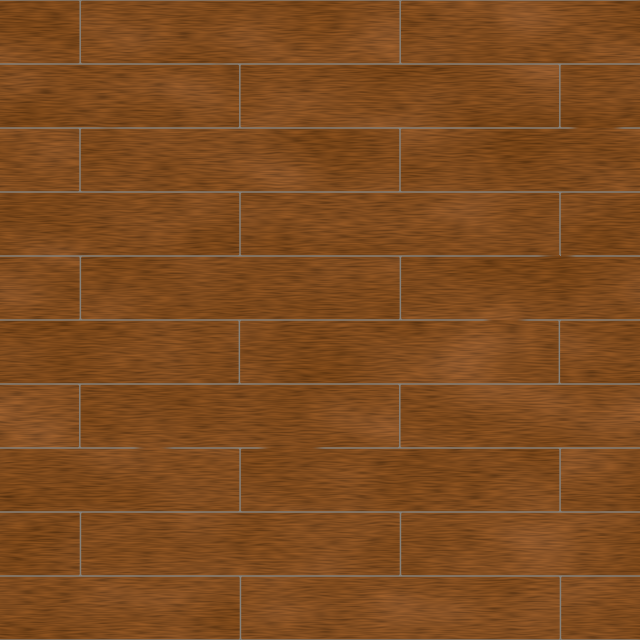
Write a Shadertoy shader that draws this texture.

```glsl
// Brown wooden planks in a half-staggered bond with thin grey joints and fine grain.

#define GRID vec2(2.0, 10.0)          // planks across and down
#define JOINT_HALF_WIDTH 0.00115
#define CORNER_RADIUS 0.0035
#define JOINT_JITTER 0.0026           // sideways shift of the butt joints per row
#define GRAIN_SCALE vec2(34.0, 390.0)
#define GRAIN_STRENGTH 0.32
#define CLOUD_SCALE vec2(4.5, 9.0)
#define DARK_WOOD vec3(0.455, 0.258, 0.083)
#define LIGHT_WOOD vec3(0.550, 0.335, 0.160)
#define GRAIN_TINT vec3(0.42, 0.25, 0.11)
#define JOINT_COLOR vec3(0.52, 0.50, 0.47)

// Integer hash of a lattice cell, 0 to 1
float hash(vec2 cell) {
    uvec2 q = uvec2(ivec2(cell)) * uvec2(1597u, 3815u);
    uint n = (q.x ^ (q.y << 7)) * 74779u;
    n = (n ^ (n >> 15)) * 29573u;
    n = (n ^ (n >> 13)) * 51787u;
    return float((n ^ (n >> 16)) & 65535u) / 65536.0;
}

float cornerSlope(vec2 cell, vec2 offset) {
    float angle = 6.28319 * hash(cell);
    return dot(vec2(cos(angle), sin(angle)), offset);
}

// Gradient noise, about -0.7 to 0.7
float gradientNoise(vec2 p) {
    vec2 cell = floor(p), f = p - cell;
    vec2 u = f * f * f * (f * (f * 6.0 - 15.0) + 10.0);
    vec2 e = vec2(0.0, 1.0);
    float bottom = mix(cornerSlope(cell, f), cornerSlope(cell + e.yx, f - e.yx), u.x);
    float top = mix(cornerSlope(cell + e, f - e), cornerSlope(cell + 1.0, f - 1.0), u.x);
    return mix(bottom, top, u.y);
}

// Wood at a point given in canvas units
vec3 woodColor(vec2 p, float plankTone) {
    // Soft, pale patches
    float cloud = gradientNoise(p * CLOUD_SCALE)
                + 0.5 * gradientNoise(p * CLOUD_SCALE * 2.1 + 17.0);
    float tone = 0.40 + 0.65 * cloud + 0.7 * max(cloud - 0.2, 0.0) + plankTone;
    vec3 color = mix(DARK_WOOD, LIGHT_WOOD, clamp(tone, -0.1, 1.3));

    // Wavy fibres along the plank, with a trace of broader streaks
    p.y += 0.0016 * gradientNoise(p * vec2(22.0, 40.0));
    float grain = gradientNoise(p * GRAIN_SCALE)
                + 0.25 * gradientNoise(p * GRAIN_SCALE * vec2(0.6, 0.45) + 31.0)
                + 0.10 * gradientNoise(p * GRAIN_SCALE * vec2(0.15, 0.12) + 57.0);
    // Dark grooves are sharper than the lit ridges
    grain -= 0.5 * max(-grain - 0.25, 0.0);
    return color + GRAIN_STRENGTH * grain * GRAIN_TINT;
}

void mainImage(out vec4 fragColor, in vec2 fragCoord) {
    vec2 uv = fragCoord / iResolution.xy;
    float pixel = 1.0 / min(iResolution.x, iResolution.y);

    // Plank layout: odd rows shift by half a plank
    vec2 p = uv * GRID;
    float row = floor(p.y);
    p.x -= mix(0.75, 0.25, mod(row, 2.0));
    p.x -= JOINT_JITTER * GRID.x * (hash(vec2(row, 71.0)) - 0.5);
    vec2 plank = vec2(mod(floor(p.x), GRID.x), row);
    vec2 local = fract(p);

    // Rounded plank outline, negative inside
    vec2 q = abs(local - 0.5) / GRID - 0.5 / GRID + CORNER_RADIUS;
    float edge = length(max(q, 0.0)) + min(max(q.x, q.y), 0.0) - CORNER_RADIUS;

    // Long joints fade out in a few short stretches
    float jointRow = mod(floor(uv.y * GRID.y + 0.5), GRID.y);
    float wear = gradientNoise(vec2(uv.x * 7.0, jointRow * 3.37 + 0.4));
    float presence = q.x > q.y ? 1.0 : smoothstep(-0.45, -0.33, wear);
    float joint = presence * clamp((edge + JOINT_HALF_WIDTH) / pixel + 0.5, 0.0, 1.0);

    // Each plank samples its own piece of wood
    float plankTone = 0.16 * (hash(plank + 5.0) - 0.5);
    vec3 color = woodColor(local / GRID + plank * vec2(3.7, 1.3), plankTone);
    fragColor = vec4(mix(color, JOINT_COLOR, joint), 1.0);
}
```
